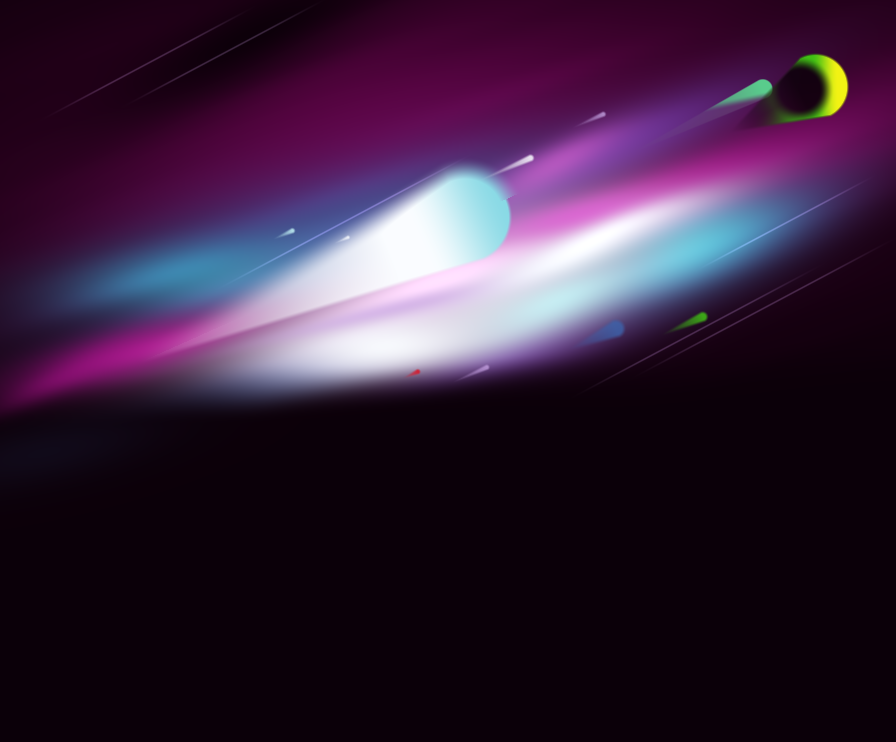
Give the GLSL for this background, as a Shadertoy shader.

```glsl
const float TILT = 28.0;          // direction of flight, degrees
const float WARP = 0.012;         // waviness of the light
const float STREAK_DEPTH = 0.13;  // contrast of the fine streaks
const float LINE_WIDTH = 0.0008;
const float HORIZON = 0.41;       // height where the dark begins
const float HORIZON_SLOPE = 0.06;

const vec3 NIGHT = vec3(0.045, 0.0, 0.035);
const vec3 PLUM = vec3(0.20, 0.0, 0.14);
const vec3 WINE = vec3(0.42, 0.02, 0.32);
const vec3 MAGENTA = vec3(0.68, 0.04, 0.55);
const vec3 ORCHID = vec3(0.86, 0.36, 0.82);
const vec3 VIOLET = vec3(0.42, 0.20, 0.62);
const vec3 BLUE = vec3(0.24, 0.38, 0.66);
const vec3 TEAL = vec3(0.22, 0.58, 0.72);
const vec3 CYAN = vec3(0.24, 0.76, 0.83);
const vec3 ICE = vec3(0.76, 0.95, 0.96);
const vec3 BLUSH = vec3(0.97, 0.83, 0.96);
const vec3 LILAC = vec3(0.74, 0.60, 0.85);
const vec3 WHITE = vec3(0.98, 0.99, 1.0);
const vec3 GREEN = vec3(0.25, 0.75, 0.08);
const vec3 MINT = vec3(0.35, 0.80, 0.55);
const vec3 YELLOW = vec3(0.95, 0.95, 0.08);
const vec3 RED = vec3(0.85, 0.08, 0.15);

// Sparks: head x, head y, length, radius
const int SPARKS = 8;
const vec4 SPARK[SPARKS] = vec4[](
    vec4(0.715, 0.787, 0.075, 0.004), vec4(0.813, 0.846, 0.045, 0.003),
    vec4(0.394, 0.689, 0.028, 0.003), vec4(0.469, 0.680, 0.020, 0.002),
    vec4(0.563, 0.499, 0.022, 0.003), vec4(0.656, 0.505, 0.050, 0.003),
    vec4(0.947, 0.573, 0.060, 0.006), vec4(0.830, 0.557, 0.070, 0.011));
const vec3 SPARK_TINT[SPARKS] = vec3[](WHITE, LILAC, ICE, WHITE, RED, LILAC, GREEN, BLUE);

// Hairlines: centre x, centre y, half length
const int LINES = 6;
const vec3 LINE[LINES] = vec3[](
    vec3(1.030, 0.585, 0.210), vec3(0.940, 0.554, 0.200), vec3(0.303, 0.929, 0.160),
    vec3(0.200, 0.915, 0.170), vec3(0.464, 0.701, 0.200), vec3(1.060, 0.700, 0.140));

float hash(vec2 p) {
    vec3 h = fract(p.xyx * 0.1031);
    h += dot(h, h.yzx + 33.33);
    return fract((h.x + h.y) * h.z);
}

float noise(vec2 p) {
    vec2 i = floor(p), f = fract(p);
    f = f * f * (3.0 - 2.0 * f);
    return mix(mix(hash(i), hash(i + vec2(1, 0)), f.x),
               mix(hash(i + vec2(0, 1)), hash(i + vec2(1, 1)), f.x), f.y);
}

// Coordinates along and across a direction
vec2 along(vec2 p, float degrees_) {
    float a = radians(degrees_), c = cos(a), s = sin(a);
    return vec2(c * p.x + s * p.y, c * p.y - s * p.x);
}

// Soft elliptical brush
void glow(inout vec3 col, vec2 p, vec2 centre, float angle, vec2 size, vec3 tint, float alpha) {
    vec2 q = along(p - centre, angle) / size;
    col = mix(col, tint, alpha * exp(-dot(q, q)));
}

// Round head at the origin, tail tapering towards -x
float comet(vec2 q, float len, float radius, float soft) {
    float t = clamp(-q.x / len, 0.0, 1.0);
    float d = length(vec2(max(q.x, 0.0), q.y)) - radius * (1.0 - t);
    return (1.0 - smoothstep(-soft, soft, d)) * (1.0 - t);
}

void mainImage(out vec4 fragColor, in vec2 fragCoord) {
    vec2 p = fragCoord / iResolution.y;
    float px = 1.0 / iResolution.y;
    vec2 flow = along(p, 19.0);
    float fine = noise(flow * vec2(3.0, 38.0)) - 0.5;
    vec2 w = p + vec2(0.0, WARP * 2.0 * (noise(flow * vec2(4.0, 13.0)) - 0.5));

    // Plum sky
    vec3 col = NIGHT;
    glow(col, p, vec2(0.62, 0.82), 8.0, vec2(0.85, 0.30), PLUM, 0.9);
    glow(col, p, vec2(0.53, 0.80), 12.0, vec2(0.38, 0.14), WINE, 0.95);
    glow(col, p, vec2(1.10, 0.80), 24.0, vec2(0.30, 0.08), WINE, 0.7);
    glow(col, p, vec2(0.34, 0.95), TILT, vec2(0.24, 0.055), NIGHT, 0.95);

    // Outer colours
    glow(col, w, vec2(0.48, 0.69), 15.0, vec2(0.34, 0.085), BLUE, 0.85);
    glow(col, w, vec2(0.27, 0.635), 6.0, vec2(0.17, 0.042), TEAL, 0.85);
    glow(col, w, vec2(0.22, 0.535), 16.0, vec2(0.18, 0.032), MAGENTA, 0.95);
    glow(col, w, vec2(0.06, 0.475), 27.0, vec2(0.14, 0.018), MAGENTA, 0.4);
    glow(col, w, vec2(0.82, 0.80), 25.0, vec2(0.22, 0.038), VIOLET, 0.85);
    glow(col, w, vec2(0.75, 0.785), 27.0, vec2(0.10, 0.024), ORCHID, 0.6);
    glow(col, w, vec2(0.94, 0.76), 20.0, vec2(0.20, 0.038), MAGENTA, 0.85);
    glow(col, w, vec2(0.96, 0.67), 24.0, vec2(0.19, 0.052), BLUE, 0.8);
    glow(col, w, vec2(0.93, 0.67), 24.0, vec2(0.12, 0.040), CYAN, 0.95);
    glow(col, w, vec2(0.40, 0.492), 17.0, vec2(0.20, 0.032), BLUE, 0.8);
    glow(col, w, vec2(0.68, 0.525), 18.0, vec2(0.17, 0.040), VIOLET, 0.8);

    // Bright heart
    glow(col, w, vec2(0.60, 0.615), 18.0, vec2(0.29, 0.080), BLUSH, 1.0);
    glow(col, w, vec2(0.78, 0.705), 10.0, vec2(0.13, 0.030), ORCHID, 0.75);
    glow(col, w, vec2(0.75, 0.60), 22.0, vec2(0.14, 0.040), ICE, 0.9);
    glow(col, w, vec2(0.52, 0.535), 9.0, vec2(0.16, 0.034), WHITE, 0.95);
    glow(col, w, vec2(0.55, 0.578), 13.0, vec2(0.19, 0.011), LILAC, 0.6);
    glow(col, w, vec2(0.80, 0.663), 25.0, vec2(0.17, 0.022), WHITE, 0.95);
    col *= 1.0 + STREAK_DEPTH * fine;

    // Rounded lobe, crisp below and soft above
    vec2 q = along(p - vec2(0.627, 0.707), 24.0);
    float lobe = comet(q, 0.48, 0.060, q.y > 0.0 ? 0.022 : 0.004);
    col = mix(col, mix(WHITE, CYAN, 0.6 * smoothstep(-0.07, 0.06, q.x)), min(1.0, lobe * 1.3));

    // Dark lower half with a faint haze
    float light = smoothstep(0.0, 0.075, w.y - HORIZON - HORIZON_SLOPE * p.x);
    col = mix(NIGHT, col, light);
    glow(col, p, vec2(0.06, 0.39), 12.0, vec2(0.16, 0.04), BLUE, 0.1);

    // Hairlines and sparks
    for (int i = 0; i < LINES; i++) {
        q = along(p - LINE[i].xy, TILT);
        float stroke = 1.0 - smoothstep(0.0, LINE_WIDTH + px, abs(q.y));
        col += 0.25 * LILAC * stroke * (1.0 - smoothstep(0.3, 1.0, abs(q.x) / LINE[i].z));
    }
    for (int i = 0; i < SPARKS; i++) {
        q = along(p - SPARK[i].xy, TILT - 4.0);
        col = mix(col, SPARK_TINT[i], 0.85 * comet(q, SPARK[i].z, SPARK[i].w, px + 0.2 * SPARK[i].w));
    }

    // Glassy sliver with a mint rim
    q = along(p - vec2(1.028, 0.880), TILT - 2.0);
    float sliver = comet(q, 0.20, 0.013, px);
    float rim = sliver * smoothstep(-0.004, 0.008, q.y + 0.25 * q.x + 0.012);
    col = mix(mix(col, LILAC * 0.6, 0.5 * sliver), MINT, rim);

    // Crescent comet: dark inside, green to yellow at the front
    q = along(p - vec2(1.099, 0.883), TILT);
    float body = comet(q, 0.13, 0.043, 0.003);
    float crescent = smoothstep(0.026, 0.046, length(q - vec2(-0.020, 0.006)));
    crescent *= smoothstep(-0.10, 0.01, q.x - 1.2 * min(q.y, 0.0));
    vec3 flame = mix(GREEN, YELLOW, smoothstep(-0.005, 0.035, q.x - 0.5 * q.y));
    col = mix(col, NIGHT, min(1.0, body * 1.2) * 0.85);
    col = mix(col, flame, min(1.0, body * 1.4) * crescent);

    fragColor = vec4(clamp(col, 0.0, 1.0), 1.0);
}
```
